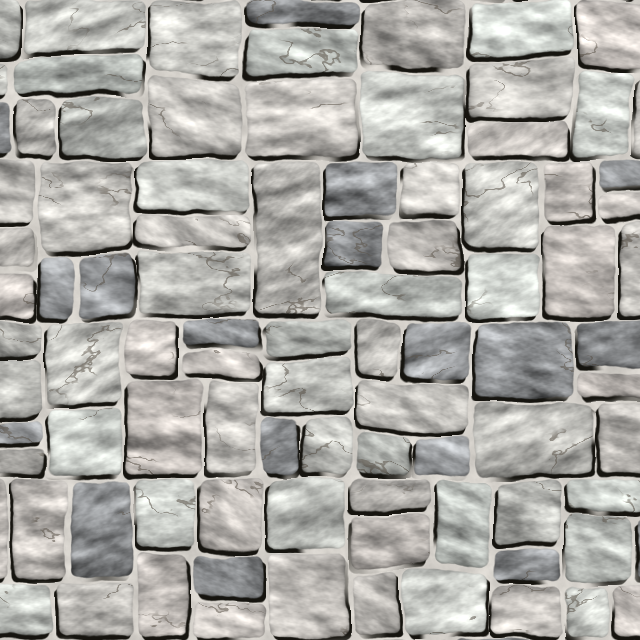
Write a Shadertoy shader that draws this texture.

```glsl
// A wall of pale, roughly squared stones with thin light mortar and dark joints.
// Staggered blocks are split at random into stones; each is a warped rounded box
// with a joint shadow, a lit bevel, mottled chiselled relief and fine cracks.

const vec2  BLOCKS      = vec2(3.0, 4.0);      // coarse blocks across and up
const vec2  STONE_AREA  = vec2(0.010, 0.033);  // range of area where splitting stops
const float WARP        = 0.011;               // waviness of the joints
const float ROUGHNESS   = 0.008;               // raggedness of stone edges
const float CORNER      = 0.011;
const vec2  SHADOW      = vec2(0.0048, 0.0068);
const float DARK_SHARE  = 0.20;                // share of dark blue-grey stones
const float MOTTLE      = 0.42;
const float RELIEF      = 0.55;
const vec3  MORTAR      = vec3(0.85, 0.835, 0.81);
const vec3  JOINT       = vec3(0.085, 0.08, 0.06);
const vec3  CRACK       = vec3(0.36, 0.33, 0.29);
const vec3  WARM        = vec3(1.025, 0.995, 0.97);
const vec3  COOL        = vec3(0.985, 1.01, 0.985);
const vec3  SLATE       = vec3(0.985, 1.0, 1.015);

float hash(vec2 p) {
    return fract(sin(dot(p, vec2(127.1, 311.7))) * 43758.5453);
}

float noise(vec2 p) {
    vec2 i = floor(p), f = fract(p);
    f = f * f * (3.0 - 2.0 * f);
    return mix(mix(hash(i), hash(i + vec2(1, 0)), f.x),
               mix(hash(i + vec2(0, 1)), hash(i + vec2(1, 1)), f.x), f.y);
}

float fbm(vec2 p) {
    float sum = 0.0, amp = 0.5;
    for (int i = 0; i < 5; i++) {
        sum += amp * noise(p);
        p = mat2(0.96, 0.28, -0.28, 0.96) * p * 2.03 + 7.3;
        amp *= 0.5;
    }
    return sum / 0.97;
}

float roundBox(vec2 p, vec2 halfSize, float r) {
    vec2 q = abs(p) - halfSize + r;
    return length(max(q, 0.0)) + min(max(q.x, q.y), 0.0) - r;
}

// Finds the rectangle of the stone that holds p, and returns its random seed
float findStone(vec2 p, out vec2 lo, out vec2 hi) {
    float row = floor(p.y * BLOCKS.y);
    float shift = hash(vec2(row, 4.0));
    vec2 cell = vec2(floor(p.x * BLOCKS.x + shift), row);
    lo = (cell - vec2(shift, 0.0)) / BLOCKS;
    hi = lo + 1.0 / BLOCKS;
    float seed = hash(cell + 17.0);
    for (int i = 0; i < 5; i++) {
        vec2 size = hi - lo;
        if (size.x * size.y < mix(STONE_AREA.x, STONE_AREA.y, hash(vec2(seed, 1.7)))) break;
        bool across = size.x > size.y * mix(0.8, 1.9, hash(vec2(seed, 2.9)));
        vec2 cut = mix(lo, hi, mix(0.34, 0.66, hash(vec2(seed, 5.3))));
        float side = across ? step(cut.x, p.x) : step(cut.y, p.y);
        if (across) { if (side > 0.5) lo.x = cut.x; else hi.x = cut.x; }
        else        { if (side > 0.5) lo.y = cut.y; else hi.y = cut.y; }
        seed = hash(vec2(seed * 91.0, side + 8.1));
    }
    return seed;
}

// Surface colour of one stone
vec3 stoneColor(vec2 p, float seed) {
    float dark = step(hash(vec2(seed, 11.0)), DARK_SHARE);
    float tone = mix(0.69, 0.84, hash(vec2(seed, 12.0))) - 0.17 * dark;

    // Mottling stretched along a slightly tilted grain
    float tilt = (hash(vec2(seed, 13.0)) - 0.5) * 0.9;
    vec2 q = mat2(cos(tilt), sin(tilt), -sin(tilt), cos(tilt)) * p + seed * 37.0;
    vec2 grain = q * vec2(15.0, 32.0);
    float body = fbm(grain);
    tone += (body - 0.5) * MOTTLE;
    tone += (body - fbm(grain + vec2(0.16, 0.38))) * RELIEF;
    tone += (noise(q * vec2(150.0, 210.0)) - 0.5) * 0.05;

    vec3 tint = mix(mix(WARM, COOL, hash(vec2(seed, 14.0))), SLATE, dark);
    vec3 color = tone * tint;

    // Thin broken cracks along contour lines of the noise
    float contour = abs(fbm(q * vec2(9.0, 17.0) + 5.0) - 0.5);
    float crack = (1.0 - smoothstep(0.003, 0.014, contour)) * smoothstep(0.5, 0.68, noise(q * 16.0));
    return mix(color, CRACK, crack * 0.55);
}

void mainImage(out vec4 fragColor, in vec2 fragCoord) {
    vec2 uv = fragCoord / iResolution.y;
    float soft = max(1.0 / iResolution.y, 0.0014);

    vec2 p = uv + WARP * (vec2(fbm(uv * 9.0), fbm(uv * 9.0 + 40.0)) - 0.5) * 2.0;
    vec2 lo, hi;
    float seed = findStone(p, lo, hi);

    // Stone outline, leaving more room below for the shadow
    lo += vec2(0.0045, 0.0075);
    hi -= vec2(0.0045, 0.0020);
    vec2 halfSize = 0.5 * (hi - lo), local = p - 0.5 * (lo + hi);
    float ragged = (fbm(p * 24.0 + seed * 50.0) - 0.5) * ROUGHNESS;
    float d = roundBox(local, halfSize, CORNER) + ragged;

    // Joint shadow falls down and to one side, with uneven strength
    float side = hash(vec2(seed, 21.0)) < 0.65 ? 1.0 : -1.0;
    float shadowDist = roundBox(local + SHADOW * vec2(side, 1.0), halfSize, CORNER) + ragged;
    float strength = smoothstep(0.16, 0.42, noise(p * 17.0 + seed * 9.0));
    vec3 mortar = MORTAR * (0.88 + 0.22 * fbm(uv * 45.0));
    vec3 color = mix(mortar, JOINT, strength * (1.0 - smoothstep(-soft, soft, shadowDist)));

    // Lit upper bevel and shaded lower bevel
    vec3 stone = stoneColor(uv, seed);
    vec2 edge = local / halfSize;
    vec2 facing = edge * edge * edge * edge * edge;
    float bevel = exp(min(d, 0.0) / 0.007);
    stone += bevel * (0.12 * facing.y + 0.06 * side * facing.x);
    stone *= 1.0 - 0.22 * exp(min(d, 0.0) / 0.0025);

    color = mix(color, stone, 1.0 - smoothstep(-soft, soft, d));
    fragColor = vec4(clamp(color, 0.0, 1.0), 1.0);
}
```
